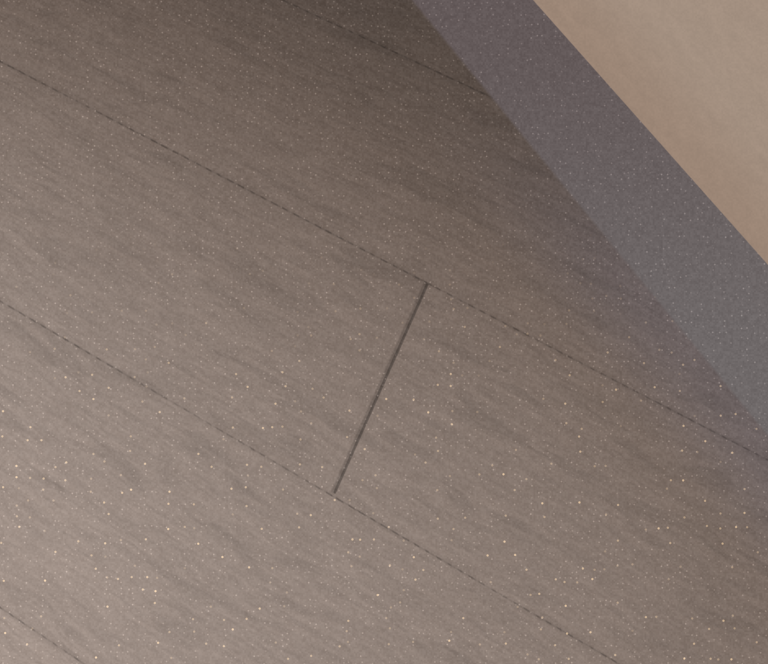
A WebGL 2 fragment shader for this texture:

```glsl
#version 300 es
precision highp float;
// A plank floor in shallow perspective beside a grey skirting board and a pale
// wood panel. Seams come from a projective plank index; light is a smooth
// falloff, with stretched noise for grain and hashed cells for dust specks.
#define SEAM_WIDTH 0.0008
#define SEAM_DEPTH 0.24
#define JOINT_WIDTH 0.0017
#define GRAIN_AMOUNT 0.070
#define FIGURE_AMOUNT 0.045
#define FINE_CELLS 135.0
#define GLINT_CELLS 60.0
#define FILM_AMOUNT 0.062

uniform vec2 u_resolution;
out vec4 fragColor;

float hash(vec2 p) {
    vec3 h = fract(vec3(p.xyx) * 0.1031);
    h += dot(h, h.yzx + 33.33);
    return fract((h.x + h.y) * h.z);
}

float noise(vec2 p) {
    vec2 i = floor(p), f = fract(p);
    f = f * f * (3.0 - 2.0 * f);
    return mix(mix(hash(i), hash(i + vec2(1, 0)), f.x),
               mix(hash(i + vec2(0, 1)), hash(i + vec2(1, 1)), f.x), f.y);
}

float fbm(vec2 p) {
    float sum = 0.0, amp = 0.5;
    for (int i = 0; i < 4; i++) {
        sum += amp * noise(p);
        p = p * 2.03 + 17.3;
        amp *= 0.5;
    }
    return sum;
}

// Scattered round specks, one candidate per cell
float specks(vec2 p, float cells, float chance, float radius, float aa) {
    vec2 g = p * cells, id = floor(g);
    vec2 offset = 0.25 + 0.5 * vec2(hash(id + 3.7), hash(id + 41.9));
    float d = length(fract(g) - offset) / cells;
    float lit = step(hash(id + 87.1), chance) * (0.25 + 0.75 * hash(id + 11.3));
    return lit * (1.0 - smoothstep(radius - aa, radius + aa, d));
}

// Distance to a segment in x, position along it in y
vec2 segment(vec2 p, vec2 a, vec2 b) {
    vec2 ab = b - a;
    float t = clamp(dot(p - a, ab) / dot(ab, ab), 0.0, 1.0);
    return vec2(length(p - a - ab * t), t);
}

// Plank index: whole numbers fall on the long seams
float plankIndex(vec2 p) {
    float row = (p.y - 0.502 * p.x) / (1.0 + 0.215 * p.x);
    return 10.2 - 23.55 / (row + 2.48);
}

vec3 floorColor(vec2 p, float height, float edge, float aa) {
    // Light pools at the lower left and fades toward the skirting
    float light = 0.636 - 0.140 * p.x - 0.260 * height * height;
    light -= 0.032 * smoothstep(-0.30, 0.0, edge);
    light -= 0.022 * exp(-8.0 * dot(p - vec2(0.5, 0.25), p - vec2(0.5, 0.25)));
    vec3 tint = mix(vec3(1.0, 0.868, 0.790), vec3(1.0, 0.905, 0.848),
                    smoothstep(0.38, 0.62, light));
    vec3 col = light * tint;
    float cool = smoothstep(-0.14, 0.0, edge) * smoothstep(0.1, 0.4, p.y);
    col += cool * vec3(-0.012, 0.003, 0.032);

    // Grain follows the planks, with a few darker figured streaks
    float k = plankIndex(p);
    float warp = fbm(p * 7.0);
    float grain = fbm(vec2(p.x * 18.0, k * 42.0 + warp * 4.0)) - 0.47;
    float fibre = noise(vec2(p.x * 46.0, k * 95.0 + warp * 5.0)) - 0.5;
    float figure = fbm(vec2(p.x * 13.0 + 4.0, k * 17.0 + warp * 3.0));
    col *= 1.0 + GRAIN_AMOUNT * (grain + 0.9 * fibre);
    col *= 1.0 - FIGURE_AMOUNT * (smoothstep(0.54, 0.70, figure) - 0.15);

    // Long seams, broken into faint uneven dashes
    vec2 e = vec2(0.001, 0.0);
    vec2 slope = vec2(plankIndex(p + e) - k, plankIndex(p + e.yx) - k) / e.x;
    float d = abs(k - round(k)) / length(slope);
    float dash = smoothstep(-0.6, 0.8, cos(p.x * 440.0) + 1.6 * noise(p * 80.0) - 0.8);
    float wear = mix(0.55, 1.0, noise(p * 11.0 + 5.0));
    float seam = 1.0 - smoothstep(SEAM_WIDTH - aa, SEAM_WIDTH + 1.6 * aa, d);
    col *= 1.0 - SEAM_DEPTH * wear * seam * mix(0.25, 1.0, dash);
    col *= 1.0 - 0.045 * exp(-d * 300.0);

    // Short butt joint: soft grey trough with a darker right side
    vec2 top = vec2(0.556, 0.371), foot = vec2(0.436, 0.641);
    vec2 joint = segment(p, top, foot);
    float gap = 1.0 - smoothstep(JOINT_WIDTH - 1.4 * aa, JOINT_WIDTH + 1.4 * aa, joint.x);
    float trough = segment(p + vec2(0.0028, 0.0012), top, foot).x;
    col *= 1.0 - 0.13 * (1.0 - smoothstep(0.0004, 0.0038, trough));
    return col * (1.0 - gap * 0.29);
}

void main() {
    vec2 uv = gl_FragCoord.xy / u_resolution.x;
    float aa = 0.7 / u_resolution.x;
    vec2 p = vec2(uv.x, u_resolution.y / u_resolution.x - uv.y); // y runs down

    // Signed distances to the two slanted edges
    float skirtEdge = ((p.x - 0.5365) * 1.224 - p.y) / 1.58;
    float panelEdge = ((p.x - 0.694) * 1.127 - p.y) / 1.507;

    vec3 col = floorColor(p, uv.y, skirtEdge, aa);
    vec3 skirt = mix(vec3(0.390, 0.350, 0.350), vec3(0.435, 0.412, 0.412),
                     smoothstep(0.0, 0.5, p.y));
    float onSkirt = smoothstep(-0.002 - aa, 0.002 + aa, skirtEdge);
    col = mix(col, skirt, onSkirt);

    // Dust: fine grey everywhere, sparse warm glints toward the front
    float fine = specks(p, FINE_CELLS, 0.40, 0.0009, 1.3 * aa);
    float glint = specks(p + 0.37, GLINT_CELLS, 0.19, 0.0014, 1.2 * aa);
    col += fine * vec3(0.150, 0.142, 0.135);
    col += glint * vec3(0.36, 0.30, 0.20) * smoothstep(0.25, 0.6, p.y) * (1.0 - onSkirt);
    float film = 0.65 * noise(uv * 470.0) + 0.35 * noise(uv * 230.0 + 9.0) - 0.5;
    col += FILM_AMOUNT * film;

    // Pale panel with short grain parallel to its edge
    float run = dot(p, vec2(0.664, 0.748));
    float figure = fbm(vec2(run * 40.0, panelEdge * 110.0)) - 0.47;
    vec3 panel = mix(vec3(0.610, 0.525, 0.462), vec3(0.640, 0.565, 0.505),
                     smoothstep(0.0, 0.12, panelEdge));
    panel *= 1.0 + 0.05 * figure + 0.8 * FILM_AMOUNT * film;
    col = mix(col, panel, smoothstep(-1.3 * aa, 1.3 * aa, panelEdge));
    fragColor = vec4(col, 1.0);
}
```
